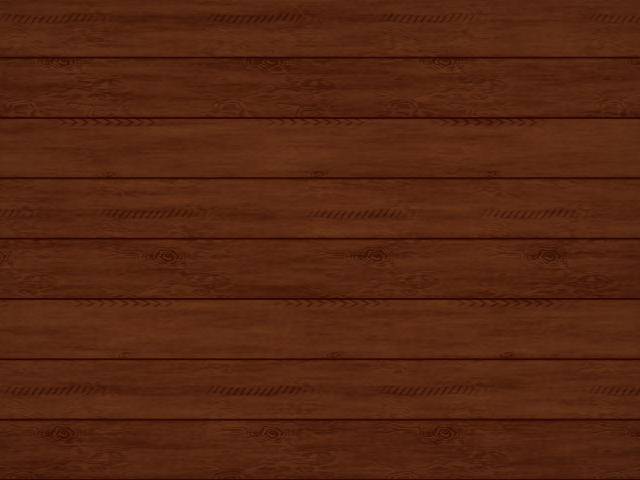
A WebGL 2 fragment shader for this texture:

```glsl
#version 300 es
precision highp float;
uniform vec2 u_resolution;
out vec4 fragColor;

const vec3 SEAM_COLOR = vec3(0.17, 0.02, 0.00);
const vec3 DARK_WOOD  = vec3(0.25, 0.085, 0.025);
const vec3 MID_WOOD   = vec3(0.345, 0.158, 0.074);
const vec3 LIGHT_WOOD = vec3(0.415, 0.215, 0.105);

const float PITCH = 0.1257;           // plank height
const float FIRST_SEAM = 0.120;       // distance of the top seam from the top edge
const float SEAM_HALF = 0.0017;
const float LONG_CELL = 0.434;        // figure spacing alternates long and short
const float SHORT_CELL = 0.361;
const float CELL_LEFT = 0.18;
const vec3 KIND_SHIFT = vec3(0.10, 0.13, 0.226);   // figure position per plank kind
const vec3 ALT_SHIFT = vec3(0.21, 0.217, 0.034);   // extra shift in every other group
const vec3 GROUP_SLIDE = vec3(0.0, 0.24, 0.17);    // vertical slide per group
const vec3 KIND_TONE = vec3(0.0, -0.20, 0.12);
const vec3 CONTOUR_STRENGTH = vec3(0.24, 0.34, 0.10);
const float VIGNETTE = 0.13;

float hash(vec2 p) {
    return fract(sin(dot(p, vec2(127.1, 311.7))) * 43758.5453);
}

float noise(vec2 p) {
    vec2 i = floor(p), f = fract(p);
    f = f * f * (3.0 - 2.0 * f);
    return mix(mix(hash(i), hash(i + vec2(1, 0)), f.x),
               mix(hash(i + vec2(0, 1)), hash(i + vec2(1, 1)), f.x), f.y);
}

float fbm(vec2 p) {
    float sum = 0.0, amp = 0.5;
    for (int i = 0; i < 4; i++) {
        sum += amp * noise(p);
        p = p * 2.03 + 17.3;
        amp *= 0.5;
    }
    return sum;
}

// Soft window of half width w around zero
float window(float x, float w) {
    return 1.0 - smoothstep(0.55 * w, w, abs(x));
}

// Position relative to the nearest repeated figure
float figureX(float x) {
    float m = mod(x + CELL_LEFT, LONG_CELL + SHORT_CELL);
    return (m < LONG_CELL ? m : m - LONG_CELL) - CELL_LEFT;
}

// Fine fibres and pores running along the plank
float fibres(vec2 p, float row) {
    vec2 q = p + vec2(row * 3.7, 0.0);
    float broad = fbm(vec2(q.x * 5.0, q.y * 55.0)) - 0.47;
    float fine = noise(vec2(q.x * 26.0, q.y * 210.0)) - 0.5;
    float pores = noise(vec2(q.x * 120.0, q.y * 260.0)) - 0.5;
    return 1.25 * broad + 0.42 * fine + 0.34 * pores;
}

// Rings of a knot with a dark, ragged heart
float knot(vec2 d, float seed) {
    d += 0.010 * (vec2(noise(d * 70.0 + seed), noise(d * 70.0 + seed + 9.0)) - 0.5);
    float r = length(d * vec2(0.62, 1.0));
    float rings = sin(r * 1150.0 + 5.0 * noise(d * 90.0 + seed));
    float heart = exp(-pow(length((d - vec2(0.008, 0.0)) * vec2(0.7, 1.3)) / 0.010, 2.0));
    return exp(-pow(r / 0.021, 2.0)) * (0.50 * rings - 0.28) - 0.45 * heart;
}

// Short slanted ticks in a row
float ticks(float s, float y, float bend) {
    float wobble = 1.4 * noise(vec2(s * 40.0, y * 90.0));
    return smoothstep(0.05, 0.95, sin(6.2832 * (s * 70.0 + y * bend) + wobble));
}

void main() {
    vec2 p = gl_FragCoord.xy / u_resolution.y;
    vec2 uv = gl_FragCoord.xy / u_resolution;
    float px = 1.0 / u_resolution.y;

    // Plank row counted from the top; three kinds make one group
    float rowPos = (1.0 - p.y - FIRST_SEAM) / PITCH + 1.0;
    float row = floor(rowPos), v = fract(rowPos);
    int kind = int(mod(row, 3.0));
    int group = int(clamp(floor(row / 3.0), 0.0, 2.0));
    float s = figureX(p.x - KIND_SHIFT[kind] - mod(float(group), 2.0) * ALT_SHIFT[kind]);
    float slide = GROUP_SLIDE[group];
    float tone = KIND_TONE[kind] + fibres(p, row);

    // Contour grain that repeats with the figures
    float y = (v - slide) * PITCH;
    float field = fbm(vec2(s * 13.0, y * 42.0) + float(kind) * 31.0);
    float contour = sin(field * 46.0 + y * 260.0);
    tone += CONTOUR_STRENGTH[kind] * contour * window(s, CELL_LEFT) * smoothstep(0.35, 0.55, field);

    if (kind == 0) {
        // Dashed dark band, with a paler strip below
        float band = (v - 0.35 - slide) * PITCH;
        float ragged = band + 0.006 * (noise(vec2(s * 35.0, 2.0)) - 0.5);
        tone -= 0.75 * ticks(s, band, 55.0) * window(ragged, 0.010) * window(s, 0.125);
        tone -= 0.22 * window(ragged, 0.013);
        tone += 0.22 * smoothstep(0.5, 0.9, v);
    } else if (kind == 1) {
        float knotY = (v - 0.05 - slide) * PITCH;
        tone += 1.25 * knot(vec2(s, knotY), 3.0);
        tone += 0.7 * knot(vec2(s + 0.035, knotY - 0.004) * 1.3, 8.0);
    } else {
        // Curved ticks along the top edge, small knot at the bottom edge
        float band = (v - 0.06) * PITCH;
        tone -= 0.85 * ticks(s * 0.62, abs(band - 0.002), 75.0) * window(band, 0.011) * window(s, 0.14);
        tone += 0.9 * knot(vec2(s, (v - 0.93) * PITCH) * 1.35, 5.0);
    }

    // Seams with a soft shadow on both sides
    float edge = min(v, 1.0 - v) * PITCH;
    tone -= 0.65 * exp(-edge / 0.0045);
    tone += 0.15 * exp(-pow((v * PITCH - 0.007) / 0.003, 2.0));
    vec3 color = mix(MID_WOOD, tone < 0.0 ? DARK_WOOD : LIGHT_WOOD, min(abs(tone), 1.15));
    float seam = 1.0 - smoothstep(SEAM_HALF - 0.5 * px, SEAM_HALF + 0.7 * px, edge);
    color = mix(color, SEAM_COLOR, 0.92 * seam);

    // Slightly darker towards the canvas edges
    vec2 c = 2.0 * uv - 1.0;
    color *= 1.03 - VIGNETTE * 0.5 * dot(c * c, c * c);
    fragColor = vec4(color, 1.0);
}
```
